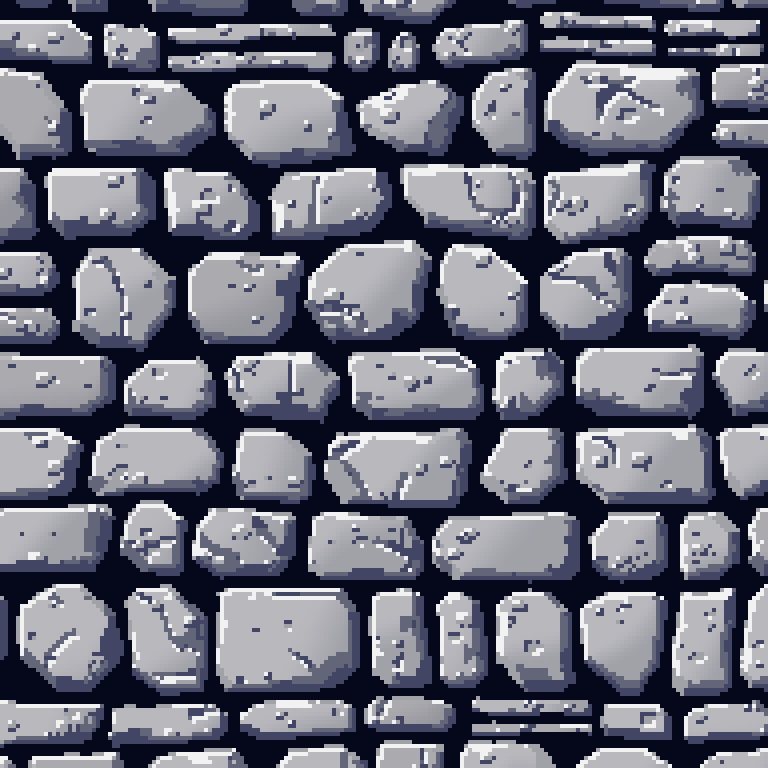
This texture is drawn by a Shadertoy shader. Its source:

```glsl
#define PIXELS 192.0
#define ROWS 9.0
#define COLUMNS 6.6
#define GAP 0.0068
#define LIT_BEVEL 0.0075
#define SHADE_BEVEL 0.0165
#define LIGHT vec2(-0.6, 0.8)

const vec3 MORTAR = vec3(0.02, 0.03, 0.10);
const vec3 INDIGO = vec3(0.26, 0.27, 0.39);
const vec3 SLATE = vec3(0.39, 0.40, 0.47);
const vec3 GREY = vec3(0.63, 0.63, 0.66);
const vec3 PALE = vec3(0.72, 0.72, 0.74);
const vec3 WHITE = vec3(0.95);

float hash(vec2 p) {
    vec3 q = fract(p.xyx * 0.1031);
    q += dot(q, q.yzx + 33.33);
    return fract((q.x + q.y) * q.z);
}

// Bilinear noise without smoothing keeps the contours angular
float noise(vec2 p) {
    vec2 i = floor(p), f = fract(p), e = vec2(1, 0);
    return mix(mix(hash(i), hash(i + e), f.x),
               mix(hash(i + e.yx), hash(i + 1.0), f.x), f.y);
}

// Unevenly spaced joints along one axis
float joint(float i, float seed) {
    return i + 0.55 * (hash(vec2(i, seed)) - 0.5);
}

float cellOf(float x, float seed) {
    float i = floor(x);
    return i - step(x, joint(i, seed)) + step(joint(i + 1.0, seed), x);
}

float crackLine(vec2 p, vec2 id) {
    float line = abs(noise(p * 17.0 + id * 3.7) - 0.5);
    float mask = step(0.54, noise(p * 13.0 + id * 5.1)) * step(0.45, hash(id + 8.0));
    return mask * step(line, 0.035);
}

vec3 stoneFace(vec2 p, vec2 d, vec2 size, vec2 id) {
    // Diagonal sheen, with a few duller slabs
    float sheen = dot(d, vec2(-0.6, 0.8)) * 9.0 + 0.9 * noise(p * 9.0 + id);
    vec3 color = mix(GREY, PALE, smoothstep(0.1, 0.55, sheen));
    color *= 1.0 - 0.07 * step(0.88, hash(id + 2.0));

    // Cracks with a lit lower lip
    if (crackLine(p + vec2(-0.004, 0.006), id) > 0.5) color = WHITE;
    if (crackLine(p, id) > 0.5) color = mix(INDIGO, SLATE, step(0.5, noise(p * 40.0)));

    // Pebbles and pits
    for (int k = 0; k < 4; k++) {
        vec2 seed = id + float(k) * 13.0;
        vec2 spot = (vec2(hash(seed + 3.0), hash(seed + 5.0)) - 0.5) * 1.5 * size;
        vec2 v = (d - spot) * vec2(1.0, 1.2);
        float radius = mix(0.002, 0.011, pow(hash(seed + 7.0), 2.0));
        float l = length(v) + 0.004 * (noise(p * 70.0) - 0.5);
        float facing = dot(v, LIGHT) * (hash(seed + 9.0) < 0.3 ? -1.0 : 1.0);
        if (l < radius + 0.005 && facing < -0.35 * l) color = INDIGO;
        if (l < radius) color = facing > 0.15 * radius ? WHITE : GREY;
    }
    return color;
}

vec3 wall(vec2 p) {
    // Crooked courses of stones
    vec2 q = p + 0.036 * (vec2(noise(p * 7.0), noise(p * 5.5 + 20.0)) - 0.5);
    float row = cellOf(q.y * ROWS, 1.0);
    float seed = row * 7.0 + 3.0;
    float shift = 3.0 * hash(vec2(row, 40.0));
    float column = cellOf(q.x * COLUMNS + shift, seed);
    vec2 id = vec2(column, row) + 30.0;
    vec2 low = vec2((joint(column, seed) - shift) / COLUMNS, joint(row, 1.0) / ROWS);
    vec2 high = vec2((joint(column + 1.0, seed) - shift) / COLUMNS, joint(row + 1.0, 1.0) / ROWS);

    // Some cells hold two smaller stones
    float kind = hash(id);
    vec2 middle = mix(low, high, mix(0.4, 0.6, hash(id + 1.0)));
    if (kind < 0.15) {
        if (q.y > middle.y) { low.y = middle.y; id += 60.0; } else high.y = middle.y;
    } else if (kind > 0.92) {
        if (q.x > middle.x) { low.x = middle.x; id += 90.0; } else high.x = middle.x;
    }
    vec2 size = 0.5 * (high - low) - GAP;
    vec2 d = q - 0.5 * (low + high);
    float small = min(size.x, size.y);

    // Eight bevelled sides: four walls and four cut corners
    float slope = 1e3, facing = 0.0;
    float rough = 0.005 * (noise(p * 42.0) - 0.5);
    for (int k = 0; k < 8; k++) {
        float side = float(k), corner = mod(side, 2.0);
        float r = hash(id + side * 11.0);
        float angle = side * 0.785398;
        vec2 axis = abs(vec2(cos(angle), sin(angle)));
        angle += (r - 0.5) * mix(0.10, 0.6, corner);
        vec2 normal = vec2(cos(angle), sin(angle));
        float cut = corner * small * mix(0.12, 0.6, fract(r * 7.3));
        float reach = dot(size, corner > 0.5 ? abs(normal) : axis) - cut;
        float light = dot(normal, LIGHT);
        float chip = noise(p * 27.0 + side * 9.0);
        float width = mix(SHADE_BEVEL, LIT_BEVEL, smoothstep(-0.4, 0.4, light));
        width *= (0.55 + 0.8 * chip + 0.8 * step(0.78, chip)) * min(1.0, small / 0.035);
        float t = (reach - dot(d, normal) + rough) / width;
        if (t < slope) { slope = t; facing = light; }
    }

    if (slope < 0.0) return MORTAR;
    if (slope > 1.0) return stoneFace(p, d, size, id);
    float facet = noise(p * 24.0 + 50.0);
    if (facing > 0.3) return slope < 0.22 ? GREY : (facet > 0.2 ? WHITE : PALE);
    if (facing > -0.3) return facet > 0.5 ? GREY : SLATE;
    return slope > 0.5 && facet > 0.4 ? SLATE : INDIGO;
}

void mainImage(out vec4 fragColor, in vec2 fragCoord) {
    // Four samples soften the borders of the coarse blocks
    vec3 color = vec3(0);
    for (int k = 0; k < 4; k++) {
        vec2 offset = vec2(k % 2, k / 2) * 0.5 - 0.25;
        vec2 p = (fragCoord + offset) / iResolution.y;
        color += wall((floor(p * PIXELS) + 0.5) / PIXELS);
    }
    fragColor = vec4(color * 0.25, 1.0);
}
```
